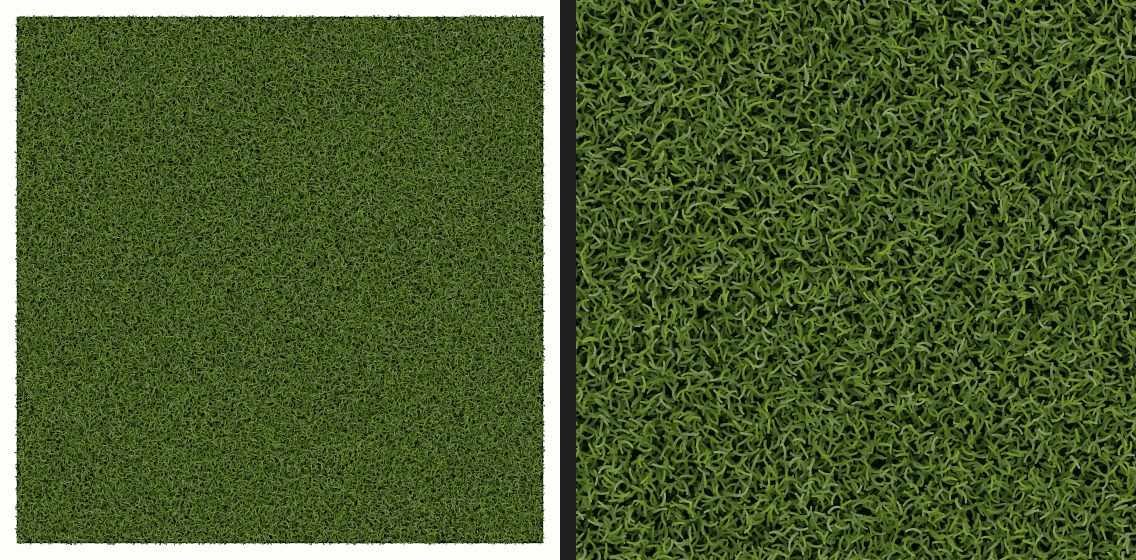
Left, the full canvas; right, a detail of the centre.
Give the GLSL for this texture, as a Shadertoy shader.

```glsl
// A square mat of short, curled grass blades with a ragged rim on a white ground.

const float MAT_HALF   = 0.471;   // half the side of the mat
const float RIM_INSET  = 0.0022;  // blade centres stay this far inside the rim
const float CELL       = 0.006;   // spacing of the blades in one layer
const int   LAYERS     = 5;       // stacked from the soil upwards
const float PRESENCE   = 0.92;    // share of cells that hold a blade
const float HALF_LEN   = 0.0044;  // longest half length of a blade
const float HALF_WIDTH = 0.00085; // half width at the root
const float CURL       = 0.45;    // strongest bend, relative to half length

const vec3 PAPER  = vec3(0.99, 1.00, 0.98);
const vec3 SOIL   = vec3(0.01, 0.035, 0.00);
const vec3 SHADOW = vec3(0.03, 0.08, 0.01);
const vec3 LEAF   = vec3(0.26, 0.35, 0.11);
const vec3 LIME   = vec3(0.52, 0.63, 0.22);
const vec3 PALE   = vec3(0.56, 0.64, 0.42);

// Integer hash: three random values from 0 to 1.
vec3 hash3(ivec3 key) {
    uvec3 v = uvec3(key + 4096) * 1664525u + 1013904223u;
    v.x += v.y * v.z; v.y += v.z * v.x; v.z += v.x * v.y;
    v ^= v >> 16u;
    v.x += v.y * v.z; v.y += v.z * v.x; v.z += v.x * v.y;
    return vec3(v >> 8u) / 16777216.0;
}

// Coverage of a tapered, bent blade; along runs from -1 (root) to 1 (tip).
float bladeCoverage(vec2 q, float halfLen, float bend, float pixel, out float along) {
    along = clamp(q.x / halfLen, -1.0, 1.0);
    float slope = 2.0 * bend * along;
    float across = (q.y - bend * halfLen * (along * along - 0.4)) / sqrt(1.0 + slope * slope);
    float beyond = max(abs(q.x) - halfLen, 0.0);
    float width = HALF_WIDTH * (0.88 - 0.22 * along);
    return clamp((width - length(vec2(beyond, across))) / pixel + 0.5, 0.0, 1.0);
}

// Dark to light green; the lit end is either lime or pale.
vec3 grassColor(float tone, float paleness) {
    vec3 lit = mix(LIME, PALE, smoothstep(0.5, 0.75, paleness));
    vec3 low = mix(SHADOW, LEAF, clamp(tone * 2.0, 0.0, 1.0));
    return mix(low, lit, clamp(tone * 2.0 - 1.0, 0.0, 1.2));
}

// Paints one layer of blades over the colour below it.
vec3 paintLayer(vec3 color, vec2 p, int layer, float pixel) {
    float height = float(layer) / float(LAYERS - 1);
    vec2 shift = vec2(0.37, 0.61) * float(layer);
    ivec2 home = ivec2(floor(p / CELL + shift));

    for (int y = -1; y <= 1; y++)
    for (int x = -1; x <= 1; x++) {
        ivec2 cell = home + ivec2(x, y);
        vec3 place = hash3(ivec3(cell, layer));
        vec3 look = hash3(ivec3(cell, layer + 100));
        vec3 form = hash3(ivec3(cell, layer + 200));

        vec2 center = (vec2(cell) + place.xy - shift) * CELL;
        bool outside = max(abs(center.x), abs(center.y)) > MAT_HALF - RIM_INSET;
        if (outside || form.z > PRESENCE) continue;

        float angle = 6.28319 * place.z;
        vec2 dir = vec2(cos(angle), sin(angle));
        vec2 d = p - center;
        vec2 q = vec2(dot(d, dir), dot(d, vec2(-dir.y, dir.x)));

        float along;
        float halfLen = HALF_LEN * mix(0.7, 1.0, form.x);
        float bend = CURL * (2.0 * form.y - 1.0);
        float cover = bladeCoverage(q, halfLen, bend, pixel, along);

        // Higher blades and their tips catch more light.
        float tone = mix(0.08, 0.78, height) + 0.36 * (look.x - 0.5) + 0.12 * along;
        color = mix(color, grassColor(tone, look.y), cover);
    }
    return color;
}

void mainImage(out vec4 fragColor, in vec2 fragCoord) {
    float pixel = 1.0 / min(iResolution.x, iResolution.y);
    vec2 p = (fragCoord - 0.5 * iResolution.xy) * pixel;

    // White ground and the dark soil of the mat
    float rim = max(abs(p.x), abs(p.y)) - (MAT_HALF - 0.5 * RIM_INSET);
    vec3 color = mix(PAPER, SOIL, clamp(0.5 - rim / pixel, 0.0, 1.0));

    // Grass, from the lowest layer to the highest
    if (rim < 2.0 * CELL) {
        for (int layer = 0; layer < LAYERS; layer++)
            color = paintLayer(color, p, layer, pixel);
    }

    fragColor = vec4(color, 1.0);
}
```
